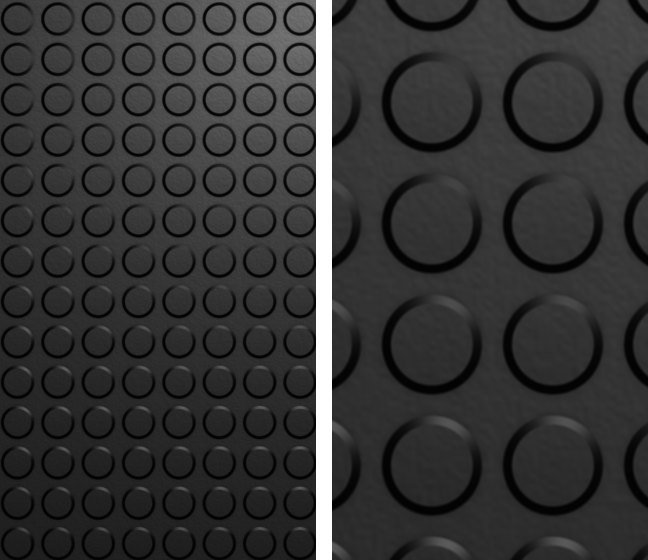
Left: the whole. Right: its middle third, enlarged.
Write a WebGL 2 fragment shader that draws this pattern.

```glsl
#version 300 es
precision highp float;
// Black rubber mat: a square grid of raised round studs with bevelled rims.
// One glow at the upper right lights everything; a rim samples the same light
// from a point shifted along its slope, so highlights turn across the sheet.

uniform vec2 u_resolution;
out vec4 fragColor;

// Lengths are fractions of the canvas width, y measured down from the top.
#define PITCH 0.1277
#define FIRST_STUD vec2(0.0556, 0.0602)
#define STUD_RADIUS 0.0526
#define CAP_RADIUS 0.0432
#define LIGHT_POS vec2(0.97, 0.08)
#define RIM_SLOPE 1.3
#define RIM_SPREAD 0.85
#define GRAIN_SCALE 170.0
#define GRAIN_AMOUNT 0.10

float hash(vec2 p) {
    return fract(sin(dot(p, vec2(127.1, 311.7))) * 43758.545);
}

float valueNoise(vec2 p) {
    vec2 cell = floor(p);
    vec2 f = fract(p);
    f = f * f * (3.0 - 2.0 * f);
    float low = mix(hash(cell), hash(cell + vec2(1.0, 0.0)), f.x);
    float high = mix(hash(cell + vec2(0.0, 1.0)), hash(cell + 1.0), f.x);
    return mix(low, high, f.y);
}

// Offset from the light, stretched a little sideways.
vec2 fromLight(vec2 p) {
    return (p - LIGHT_POS) * vec2(0.8, 1.0);
}

// Broad sheen on level rubber.
float flatLight(vec2 p) {
    vec2 d = fromLight(p);
    return 0.085 + 0.40 * exp(-1.3 * sqrt(dot(d, d) + 0.006));
}

// Glossier reflection on a rim facing outward.
float rimLight(vec2 p, vec2 outward) {
    vec2 d = (fromLight(p) + RIM_SLOPE * outward) / RIM_SPREAD;
    return 0.012 + 0.35 * exp(-dot(d, d));
}

// Leathery grain: the slope of the noise seen along the light.
float grain(vec2 p) {
    vec2 g = p * GRAIN_SCALE;
    vec2 stepToLight = vec2(0.45, -0.6);
    float fine = valueNoise(g) - valueNoise(g + stepToLight);
    float coarse = valueNoise(g * 0.5) - valueNoise(g * 0.5 + stepToLight);
    return fine + 0.5 * coarse;
}

void main() {
    float pixel = 1.0 / u_resolution.x;
    vec2 p = vec2(gl_FragCoord.x, u_resolution.y - gl_FragCoord.y) * pixel;

    // Position inside the nearest stud cell
    vec2 local = (fract((p - FIRST_STUD) / PITCH + 0.5) - 0.5) * PITCH;
    float radius = length(local);
    vec2 outward = local / max(radius, 0.0001);

    // Masks for the stud and its level cap
    float soft = max(pixel, 0.0022);
    float stud = 1.0 - smoothstep(-soft, soft, radius - STUD_RADIUS);
    float cap = 1.0 - smoothstep(-soft, soft, radius - CAP_RADIUS);

    // Floor with a faint contact shadow, then rim, then cap
    float level = flatLight(p) * (1.0 + GRAIN_AMOUNT * grain(p));
    float contact = exp(-max(radius - STUD_RADIUS, 0.0) / 0.004);
    float shade = level * (1.0 - 0.16 * contact);
    shade = mix(shade, rimLight(p, outward), stud);
    float capLevel = level * (0.94 - 0.05 * local.y / CAP_RADIUS);
    shade = mix(shade, capLevel, cap);

    fragColor = vec4(vec3(shade), 1.0);
}
```
